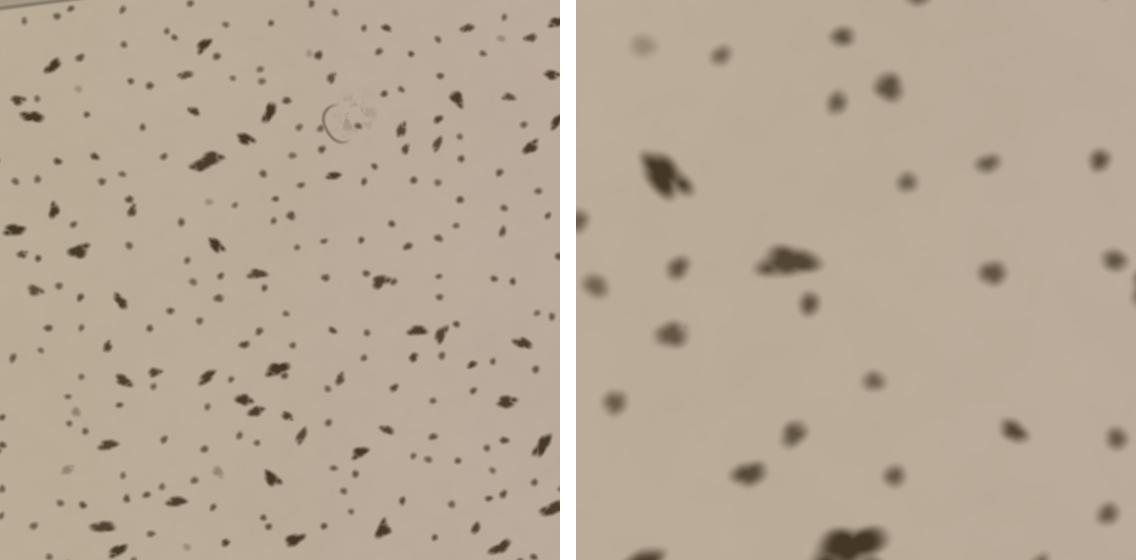
Left, the full canvas; right, a detail of the centre.
This texture is drawn by a Shadertoy shader. Its source:

```glsl
// Pale beige terrazzo sheet strewn with soft dark-brown specks.
// Each cell of a jittered grid holds one speck: a stretched disc with a wavy,
// blurred rim, mostly tiny and sometimes a chip, over a faintly mottled ground.

const float CELLS = 16.0;            // grid cells per canvas height
const float JITTER = 0.98;           // scatter of specks inside their cells
const float FILL = 0.94;             // share of cells holding a speck
const float SMALL_RADIUS = 0.0053;
const float EXTRA_RADIUS = 0.0078;   // added for the largest chips
const float RARITY = 6.0;            // higher means fewer large chips
const float BLUR = 0.0041;           // softness of the speck rims
const float BLUR_GROWTH = 0.16;      // extra softness per radius
const float TILT = 0.35;             // favoured direction, radians
const float TILT_SPREAD = 2.4;
const float MOTTLE = 0.006;
const vec3 GROUND_LEFT = vec3(0.728, 0.674, 0.590);
const vec3 GROUND_RIGHT = vec3(0.732, 0.668, 0.608);
const vec3 INK = vec3(0.265, 0.215, 0.145);
const vec3 EDGE_GREY = vec3(0.47, 0.43, 0.37);
const vec2 RING_CENTRE = vec2(0.612, 0.782);
const float RING_RADIUS = 0.034;

vec4 hash4(vec2 p) {
    vec4 q = fract(p.xyxy * vec4(0.1031, 0.1030, 0.0973, 0.1099));
    q += dot(q, q.wzxy + 33.33);
    return fract((q.xxyz + q.yzzw) * q.zywx);
}

mat2 rotation(float a) {
    float c = cos(a), s = sin(a);
    return mat2(c, -s, s, c);
}

// Layered sines, roughly in -1..1
float mottle(vec2 p) {
    float sum = 0.0, weight = 0.5;
    for (int i = 0; i < 4; i++) {
        sum += weight * sin(p.x + 1.7 * sin(p.y)) * cos(p.y + 1.3 * sin(p.x));
        p = rotation(0.9) * p * 1.9 + 2.3;
        weight *= 0.6;
    }
    return sum;
}

float smoothMin(float a, float b, float k) {
    float h = max(k - abs(a - b), 0.0) / k;
    return min(a, b) - 0.25 * k * h * h;
}

// Darkness of one speck at offset p from its centre
float speck(vec2 p, vec2 id) {
    vec4 shape = hash4(id + 17.0);
    vec4 look = hash4(id + 71.0);
    float big = pow(shape.x, RARITY);
    float radius = SMALL_RADIUS + EXTRA_RADIUS * big + 0.0016 * (look.x - 0.5);

    // Stretched, wavy disc
    vec2 q = rotation(TILT + (shape.y - 0.5) * TILT_SPREAD) * p;
    float stretch = 1.0 + 0.25 * shape.z + 0.5 * sqrt(big);
    q *= vec2(inversesqrt(stretch), sqrt(stretch));
    float a = atan(q.y, q.x + 1e-6);
    float wave = sin(2.0 * a + 6.28 * look.y) + 0.8 * sin(3.0 * a + 6.28 * look.z)
               + 0.4 * sin(5.0 * a + 6.28 * shape.w);
    float dist = length(q) - radius * (1.0 + (0.04 + 0.12 * sqrt(big)) * wave);

    // Merged lobe that breaks up the outline of larger chips
    vec2 lobe = radius * vec2(1.05, 0.5) * sign(look.yz - 0.5);
    float lobeSize = radius * mix(-0.6, 0.4, smoothstep(0.05, 0.35, big));
    dist = smoothMin(dist, length(q - lobe) - lobeSize, 0.4 * radius);

    // Small specks stay paler, a few are only stains
    float soft = BLUR + BLUR_GROWTH * radius;
    float strength = mix(0.66, 0.98, sqrt(big)) + 0.2 * (look.w - 0.4);
    strength *= look.x > 0.93 && big < 0.3 ? 0.4 : 1.0;
    return min(strength, 1.0) * (1.0 - smoothstep(-soft, soft, dist));
}

float specks(vec2 uv) {
    vec2 cell = floor(uv * CELLS);
    float light = 1.0;
    for (int y = -1; y <= 1; y++) {
        for (int x = -1; x <= 1; x++) {
            vec2 id = cell + vec2(x, y);
            vec4 place = hash4(id + 5.0);
            if (place.z > FILL) continue;
            vec2 centre = (id + 0.5 + JITTER * (place.xy - 0.5)) / CELLS;
            light *= 1.0 - speck(uv - centre, id);
        }
    }
    return 1.0 - light;
}

// Faint broken ring, strongest on its left side
float scuff(vec2 uv) {
    vec2 p = uv - RING_CENTRE;
    float rim = abs(length(p) - RING_RADIUS * (1.0 + 0.06 * sin(3.0 * atan(p.y, p.x))));
    float side = smoothstep(0.012, -0.025, p.x + 0.3 * p.y);
    float patches = 0.2 * smoothstep(-0.1, 0.6, mottle(uv * 70.0))
                  * smoothstep(0.06, 0.01, length(p - vec2(0.02, 0.01)));
    return 0.45 * side * (1.0 - smoothstep(0.0, 0.0055, rim)) + patches;
}

void mainImage(out vec4 fragColor, in vec2 fragCoord) {
    vec2 uv = fragCoord / iResolution.y;

    // Ground with a slow warm drift and weak stains
    vec3 color = mix(GROUND_LEFT, GROUND_RIGHT, smoothstep(0.0, 1.0, uv.x));
    color += MOTTLE * (mottle(uv * 7.0) + 0.9 * mottle(uv * 45.0 + 9.0));

    // Specks and scuff
    color = mix(color, INK, max(specks(uv), scuff(uv)));

    // Slanted sheet edge across the upper left corner
    float above = uv.y - 0.985 - 0.13 * uv.x;
    color = mix(color, EDGE_GREY, 0.3 * smoothstep(-0.003, 0.008, above));
    color = mix(color, EDGE_GREY, 0.8 * (1.0 - smoothstep(0.0, 0.007, abs(above))));

    fragColor = vec4(color, 1.0);
}
```
